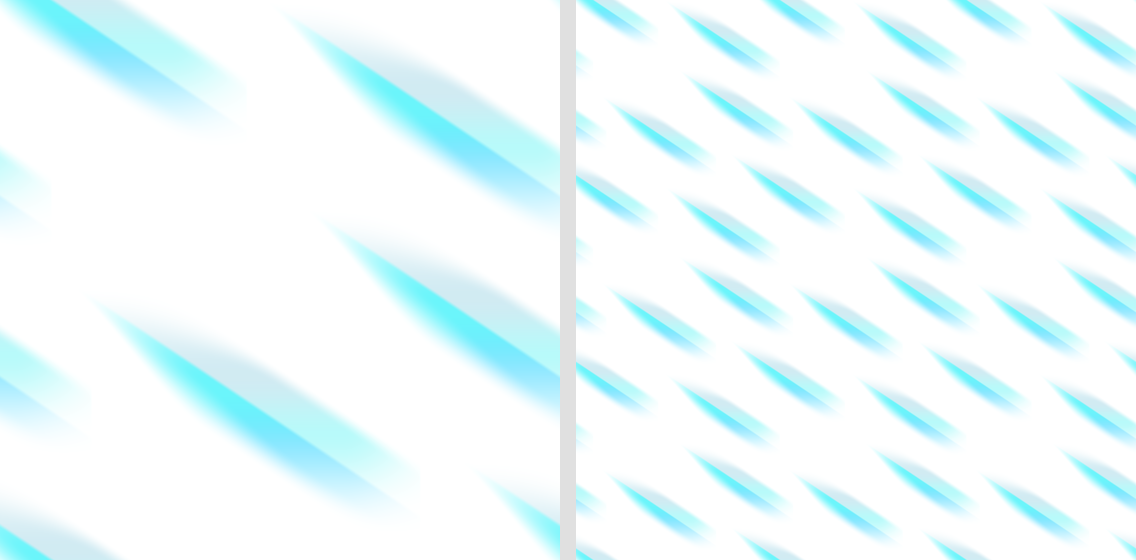
Left, the tile; right, the same tile 3 across and 3 down.
This background is drawn by a WebGL 1 fragment shader. Its source:

```glsl
precision highp float;
// Soft cyan light streaks falling diagonally over white, four per seamless tile.
uniform vec2 u_resolution;

#define STREAKS 4
#define SLOPE 0.67           // steepness of the crease
#define CREASE_BASE 0.0455   // crease height at the cut end
#define LOWER_WIDTH 0.104    // vertical width of the bright half
#define UPPER_WIDTH 0.098    // vertical width of the pale half
#define CREASE_SOFT 0.005
#define CYAN vec3(0.42, 0.96, 0.985)
#define SKY vec3(0.44, 0.88, 1.0)
#define MIST vec3(0.82, 0.92, 0.95)
#define PALE_CYAN vec3(0.72, 0.98, 0.98)

const float HALF_PI = 1.5707963;

float fadeOut(float from, float to, float x) {
  return 1.0 - smoothstep(from, to, x);
}

// Lower right end of a streak: harmonics scatter the ends unevenly.
vec2 streakEnd(float i) {
  float a = i * HALF_PI;
  return vec2(0.3636, 0.3656) + vec2(0.1387, 0.2747) * cos(a)
       + vec2(-0.3294, 0.2559) * sin(a) + vec2(-0.0596, 0.0798) * cos(2.0 * a);
}

// Tint of one streak; q.x runs left and q.y runs up from its end.
vec3 streak(vec2 q) {
  float h = q.y - CREASE_BASE - SLOPE * q.x;

  // Bright half below the crease, tapering to the tip
  float taper = max(LOWER_WIDTH * fadeOut(0.38, 0.66, q.x), 0.001);
  float core = mix(0.45, 0.0, smoothstep(0.2, 0.5, q.x));
  float lower = fadeOut(core, 1.0, -h / taper)
              * fadeOut(0.29, 0.46, q.y) * smoothstep(0.01, 0.24, q.y);
  vec3 lowerColor = mix(SKY, CYAN, smoothstep(0.15, 0.27, q.y));

  // Misty half above the crease
  float body = mix(0.65, 0.0, smoothstep(0.25, 0.5, q.x));
  float upper = fadeOut(body, 1.0, h / UPPER_WIDTH)
              * fadeOut(0.30, 0.46, q.y) * smoothstep(0.045, 0.2, q.y);
  vec3 upperColor = mix(PALE_CYAN, MIST, smoothstep(0.19, 0.30, q.y));

  // Join both halves, then fade toward the cut end
  float side = smoothstep(-CREASE_SOFT, CREASE_SOFT, h);
  vec3 tint = mix(mix(vec3(1.0), lowerColor, lower),
                  mix(vec3(1.0), upperColor, upper), side);
  float endFade = smoothstep(-0.06, 0.14, q.x) * smoothstep(0.0, 0.004, q.x);
  return mix(vec3(1.0), tint, endFade);
}

void main() {
  vec2 p = gl_FragCoord.xy / u_resolution;
  vec3 color = vec3(1.0);
  for (int i = 0; i < STREAKS; i++) {
    vec2 end = streakEnd(float(i));
    color *= streak(fract(vec2(end.x - p.x, p.y - end.y)));
  }
  gl_FragColor = vec4(color, 1.0);
}
```
